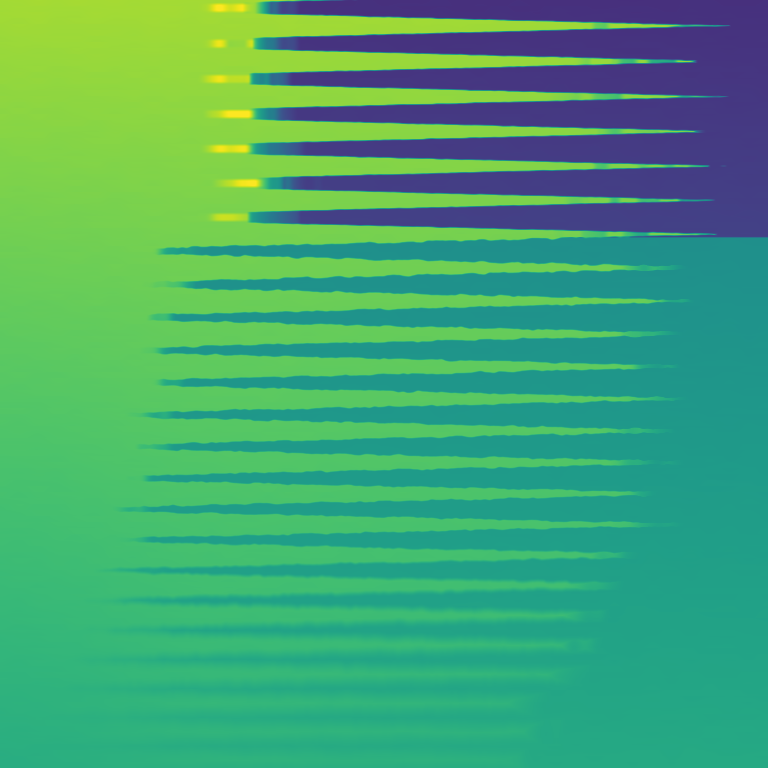
Write a WebGL 1 fragment shader that draws this background.

```glsl
precision highp float;
// Interlocking light and dark wedges in a green-to-purple colour ramp.
uniform vec2 u_resolution;

float hash(vec2 p) {
  return fract(sin(dot(p, vec2(41.3, 289.1))) * 4375.85);
}

// Smooth along x, independent for each integer row.
float rowNoise(float x, float row) {
  float f = fract(x);
  return mix(hash(vec2(floor(x), row)), hash(vec2(floor(x) + 1.0, row)), f * f * (3.0 - 2.0 * f));
}

// Polynomial ramp: purple, blue, teal, green, yellow.
vec3 ramp(float v) {
  vec3 c = vec3(-5.4355, 4.6459, 26.3124);
  c = c * v + vec3(4.7764, -13.7451, -65.3530);
  c = c * v + vec3(6.2283, 14.1799, 56.6906);
  c = c * v + vec3(-4.6342, -5.7991, -19.3324);
  c = c * v + vec3(-0.3309, 0.2148, 0.0951);
  c = c * v + vec3(0.1051, 1.4046, 1.3846);
  return c * v + vec3(0.2777, 0.0054, 0.3341);
}

void main() {
  vec2 uv = gl_FragCoord.xy / u_resolution;
  float x = uv.x;
  float depth = 1.0 - uv.y;
  float pixel = 1.0 / u_resolution.y;
  float lower = smoothstep(-pixel, pixel, depth - 0.309);

  // Stripe phase: rows tighten slowly towards the bottom.
  float phase = 108.79 - sqrt(11883.0 - 4655.0 * depth);
  float darkRow = floor(phase + 0.5);
  float lightRow = floor(phase);
  float edge = floor(phase * 2.0);
  float ridge = abs(fract(phase) - 0.5) * 2.0;

  // Wedges with rough edges that dissolve near the bottom.
  float rough = rowNoise(x * 75.0, edge) + 0.6 * rowNoise(x * 160.0, edge + 50.0) - 0.8;
  float wedge = ridge - 1.0 + (x - 0.045) / 0.9 + rough * mix(0.025, 0.1, lower);
  float soft = 46.0 * pixel + 0.9 * smoothstep(0.68, 1.0, depth);
  float dark = smoothstep(-soft, soft, wedge);

  // Ragged ends on both sides.
  float jitter = hash(vec2(darkRow, 7.0)) - 0.5;
  float patches = rowNoise(x * 60.0, darkRow + 90.0) - 0.5;
  float tip = mix(0.335, 0.235 - 0.15 * (depth - 0.31), lower) + jitter * 0.03;
  float spread = mix(0.012, 0.03, lower) + 0.12 * smoothstep(0.65, 1.0, depth);
  dark *= smoothstep(tip - spread, tip + spread, x + patches * 0.03);
  float lightEnd = mix(0.925, 0.85 - 0.18 * smoothstep(0.6, 1.0, depth), lower);
  lightEnd += (hash(vec2(lightRow, 3.0)) - 0.5) * 0.03;
  float endNoise = rowNoise(x * 55.0, lightRow + 30.0) - 0.5;
  float endSpread = mix(0.01, 0.045, lower);
  dark = max(dark, smoothstep(lightEnd - endSpread, lightEnd + endSpread, x + endNoise * 0.04));

  // Vertical gradients of the two layers.
  float lightValue = 0.865 - 0.22 * depth - 0.025 * (1.0 - smoothstep(0.0, 0.3, x)) * depth;
  float darkValue = mix(0.135 + 0.18 * depth, 0.445 + 0.16 * depth, lower);

  // Teal flecks on the long upper points.
  float fleck = smoothstep(0.7, 0.9, x) * smoothstep(-0.1, 0.4, endNoise) * (1.0 - lower);
  lightValue -= 0.25 * fleck;

  // Yellow streaks and teal stubs at the blunt upper ends.
  float core = smoothstep(0.68, 0.9, ridge) * (1.0 - lower);
  float streak = smoothstep(tip - 0.08, tip - 0.04, x) * (1.0 - smoothstep(tip - 0.02, tip, x));
  lightValue += core * streak * (0.12 + 0.28 * patches) * (0.75 + jitter);
  float stub = (1.0 - smoothstep(tip + 0.01, tip + 0.06, x + patches * 0.04)) * (1.0 - lower);
  darkValue += stub * (0.25 + 0.25 * patches);

  // Faint grain.
  float grain = (rowNoise(x * 40.0, floor(depth * 128.0)) - 0.5) * 0.005;
  float value = mix(lightValue, darkValue, dark) + grain;
  gl_FragColor = vec4(clamp(ramp(clamp(value, 0.0, 1.0)), 0.0, 1.0), 1.0);
}
```
